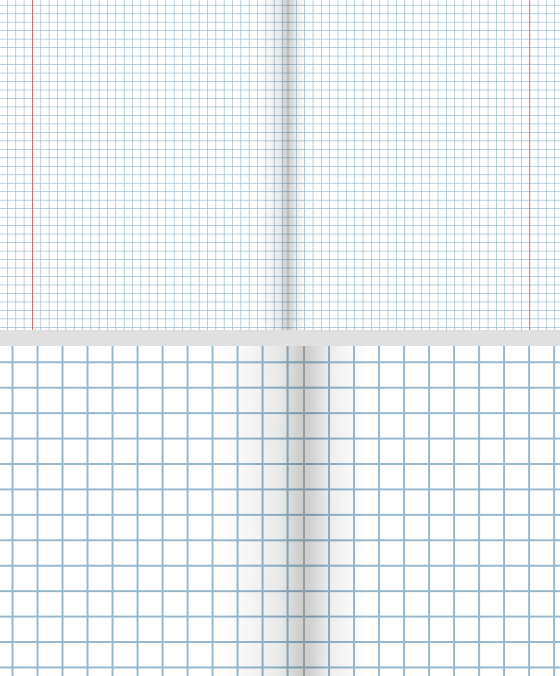
Top: the whole. Bottom: its middle third, enlarged.
Reproduce this pattern procedurally as a Shadertoy shader.

```glsl
// Open squared exercise book: blue grid, red margins and a shaded centre fold.

// Lengths are fractions of the canvas width
const vec2  CELL         = vec2(0.014886, 0.015138);
const float FIRST_ROW    = 0.00472;
const float FOLD_X       = 0.5143;
const float LEFT_MARGIN  = 0.05794;
const float RIGHT_MARGIN = FOLD_X + 29.0 * CELL.x;
const float GRID_WIDTH   = 0.00117;
const float MARGIN_WIDTH = 0.00150;

// Reach and strength of the fold shadow
const float LEFT_REACH   = 0.056;
const float RIGHT_REACH  = 0.042;
const float CREASE_REACH = 0.017;
const float SOFT_SHADE   = 0.10;
const float CREASE_SHADE = 0.09;
const float SHADE_WEAR   = 0.12;

const vec3 PAPER      = vec3(0.995, 1.0, 0.995);
const vec3 GRID_BLUE  = vec3(0.59, 0.72, 0.81);
const vec3 MARGIN_RED = vec3(0.86, 0.31, 0.29);
const vec3 FOLD_GREY  = vec3(0.72, 0.75, 0.77);

// Sine-free hash of a cell index
float hash(vec2 cell) {
    vec3 q = fract(vec3(cell.xyx) * 0.1031);
    q += dot(q, q.yzx + 33.33);
    return fract((q.x + q.y) * q.z);
}

// Distance to the nearest of evenly spaced lines through zero
float repeatDistance(float x, float spacing) {
    return abs(x - spacing * round(x / spacing));
}

// Share of a pixel covered by a line whose centre is dist away
float lineCoverage(float dist, float width, float pixel) {
    float low  = max(dist - 0.5 * pixel, -0.5 * width);
    float high = min(dist + 0.5 * pixel, 0.5 * width);
    return clamp((high - low) / pixel, 0.0, 1.0);
}

// Broad page curl plus a tighter crease, slightly uneven from cell to cell
float foldShade(vec2 p) {
    float offset = p.x - FOLD_X;
    float reach = offset < 0.0 ? LEFT_REACH : RIGHT_REACH;
    float dist = abs(offset);
    float soft = 1.0 - smoothstep(0.0, reach, dist);
    float crease = 1.0 - smoothstep(0.0, CREASE_REACH, dist);
    float wear = 1.0 + SHADE_WEAR * (hash(floor(p / CELL)) - 0.5) * (1.0 - crease);
    return (SOFT_SHADE * soft + CREASE_SHADE * crease) * wear;
}

void mainImage(out vec4 fragColor, in vec2 fragCoord) {
    vec2 p = fragCoord / iResolution.x;
    float pixel = 1.0 / iResolution.x;

    // Each page counts its columns from its own margin
    float margin = p.x < FOLD_X ? LEFT_MARGIN : RIGHT_MARGIN;
    float column = lineCoverage(repeatDistance(p.x - margin, CELL.x), GRID_WIDTH, pixel);
    float row = lineCoverage(repeatDistance(p.y - FIRST_ROW, CELL.y), GRID_WIDTH, pixel);
    float fold = lineCoverage(abs(p.x - FOLD_X), GRID_WIDTH, pixel);
    float red = lineCoverage(abs(p.x - margin), MARGIN_WIDTH, pixel);

    // The fold and margins replace the blue column beneath them
    column *= step(0.5 * CELL.x, min(abs(p.x - FOLD_X), abs(p.x - margin)));

    vec3 color = PAPER;
    color = mix(color, GRID_BLUE, column);
    color = mix(color, GRID_BLUE, row);
    color = mix(color, FOLD_GREY, fold);
    color = mix(color, MARGIN_RED, red);
    color *= 1.0 - foldShade(p);

    fragColor = vec4(color, 1.0);
}
```
